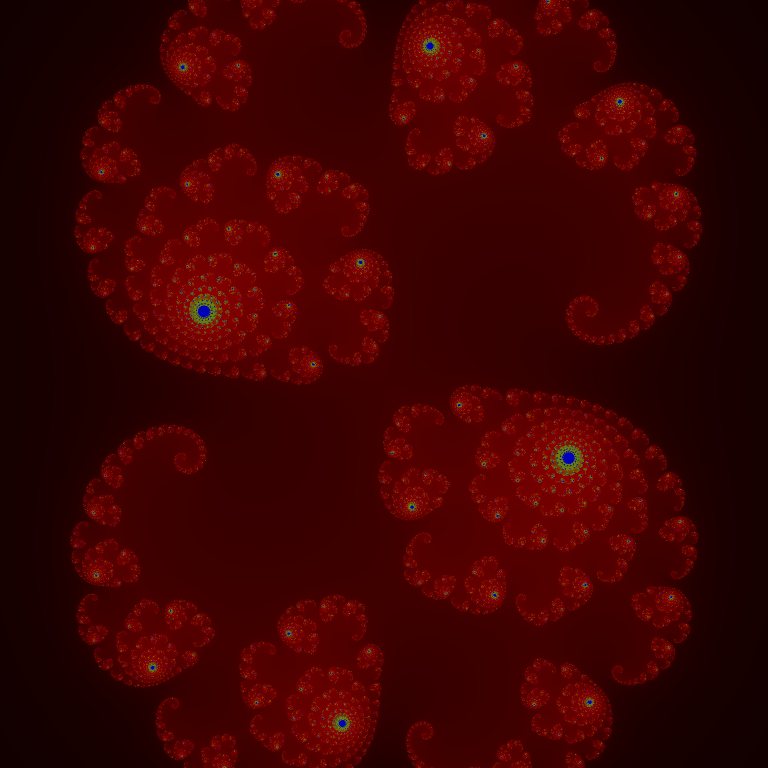
Reproduce this background procedurally as a three.js fragment shader.

```glsl
// Draws a quadratic Julia set: dark red pools ringed by spiralling, speckled lobes.
// Each point is iterated z -> z*z + c; the smoothed escape count picks a colour
// from a ramp of black-red, red, olive and blue. Four samples soften the edges.

varying vec2 vUv;

const vec2  JULIA_C      = vec2(0.285, -0.01);
const vec2  VIEW_CENTRE  = vec2(0.503, 0.499);  // canvas place of z = 0
const float VIEW_SPAN    = 1.99;                // plane units across the canvas
const int   MAX_STEPS    = 200;
const float BAILOUT      = 64.0;                // squared escape radius
const float SAMPLE_STEP  = 0.0006;              // spacing of samples on the canvas

const float RED_GAIN     = 0.0545;              // red grows with the root of the count
const float COUNT_BIAS   = 0.5;
const float RED_LIMIT    = 0.56;
const vec3  OLIVE        = vec3(0.42, 0.50, 0.02);
const vec3  BLUE         = vec3(0.0, 0.0, 0.72);
const vec2  OLIVE_RANGE  = vec2(106.0, 132.0);  // escape counts of each fade
const vec2  BLUE_RANGE   = vec2(157.0, 167.0);

// Complex square
vec2 squareComplex(vec2 z) {
  return vec2(z.x * z.x - z.y * z.y, 2.0 * z.x * z.y);
}

// Continuous number of steps before the orbit leaves the disc of radius 2
float escapeCount(vec2 z) {
  for (int i = 0; i < MAX_STEPS; i++) {
    float size2 = dot(z, z);
    if (size2 > BAILOUT) {
      return max(float(i) - log2(0.5 * log2(size2)), 0.0);
    }
    z = squareComplex(z) + JULIA_C;
  }
  return float(MAX_STEPS);
}

// Colour ramp over the escape count
vec3 escapeColour(float count) {
  float red = min(RED_GAIN * sqrt(count + COUNT_BIAS), RED_LIMIT);
  vec3 colour = vec3(red, 0.0, 0.0);
  colour = mix(colour, OLIVE, smoothstep(OLIVE_RANGE.x, OLIVE_RANGE.y, count));
  return mix(colour, BLUE, smoothstep(BLUE_RANGE.x, BLUE_RANGE.y, count));
}

void main() {
  // Average a 2 by 2 grid of samples
  vec3 colour = vec3(0.0);
  for (int j = 0; j < 2; j++) {
    for (int i = 0; i < 2; i++) {
      vec2 offset = (vec2(float(i), float(j)) - 0.5) * SAMPLE_STEP;
      vec2 z = (vUv + offset - VIEW_CENTRE) * VIEW_SPAN;
      colour += 0.25 * escapeColour(escapeCount(z));
    }
  }
  gl_FragColor = vec4(colour, 1.0);
}
```
